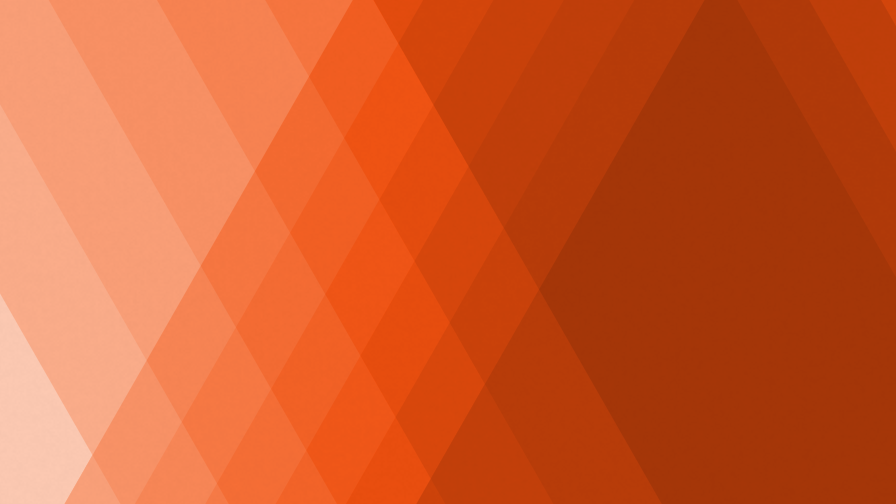
This background is drawn by a Shadertoy shader. Its source:

```glsl
// Overlapping translucent diagonal bands, running from pale peach to burnt orange.
// Two families of slanted edges each add to a tone, which a colour ramp then
// turns into paint; a fine value noise gives the paper grain.

#define SLANT 0.572         // horizontal run of an edge per unit of height
#define FALL_START -0.333   // first falling edge, measured along the top
#define FALL_GAP 0.2148
#define RISE_START 0.700    // first rising edge, measured along the top
#define RISE_GAP 0.1396
#define LIFT_START 1.463    // falling edges that lighten the right corner
#define LIFT_GAP 0.1425
#define RISE_TONE 0.85
#define GRAIN_SCALE 260.0
#define GRAIN_AMOUNT 0.022

float hash(vec2 p) {
    return fract(sin(dot(p, vec2(127.1, 311.7))) * 43758.547);
}

float valueNoise(vec2 p) {
    vec2 cell = floor(p), f = fract(p);
    f = f * f * (3.0 - 2.0 * f);
    float low = mix(hash(cell), hash(cell + vec2(1, 0)), f.x);
    float high = mix(hash(cell + vec2(0, 1)), hash(cell + vec2(1, 1)), f.x);
    return mix(low, high, f.y);
}

// Smooth coverage of everything to the right of an edge
float past(float coord, float edge) {
    float soft = 0.8 / iResolution.y;
    return smoothstep(-soft, soft, coord - edge);
}

// Colour ramp over the accumulated tone
vec3 paint(float tone) {
    vec3 cream  = vec3(0.980, 0.780, 0.690);
    vec3 peach  = vec3(0.975, 0.670, 0.535);
    vec3 coral  = vec3(0.960, 0.455, 0.245);
    vec3 orange = vec3(0.930, 0.312, 0.060);
    vec3 rust   = vec3(0.800, 0.260, 0.040);
    vec3 umber  = vec3(0.642, 0.210, 0.032);
    vec3 c = mix(cream, peach, clamp(tone, 0.0, 1.0));
    c = mix(c, coral, clamp((tone - 1.0) / 4.0, 0.0, 1.0));
    c = mix(c, orange, clamp((tone - 5.0) / 3.0, 0.0, 1.0));
    c = mix(c, rust, clamp((tone - 8.0) / 2.0, 0.0, 1.0));
    return mix(c, umber, clamp((tone - 10.0) / 3.85, 0.0, 1.0));
}

void mainImage(out vec4 fragColor, in vec2 fragCoord) {
    vec2 p = fragCoord / iResolution.y;
    float falling = p.x - SLANT * (1.0 - p.y);
    float rising  = p.x + SLANT * (1.0 - p.y);

    // Six edges of each family darken; the outermost ones count for more
    float tone = 0.0;
    for (int i = 0; i < 6; i++) {
        float n = float(i);
        float fallTone = i == 5 ? 1.8 : 1.0;
        float riseTone = i == 0 ? 1.9 : i == 5 ? 1.7 : RISE_TONE;
        tone += fallTone * past(falling, FALL_START + n * FALL_GAP);
        tone += riseTone * past(rising, RISE_START + n * RISE_GAP);
    }

    // Lighter bands in the upper right corner
    for (int i = 0; i < 3; i++) {
        float n = float(i);
        tone -= (1.1 + 0.3 * n) * past(falling, LIFT_START + n * LIFT_GAP);
    }

    // Paper grain
    float grain = 0.6 * valueNoise(p * GRAIN_SCALE)
                + 0.4 * valueNoise(p * GRAIN_SCALE * 0.4) - 0.5;
    vec3 color = paint(tone) * (1.0 + GRAIN_AMOUNT * grain);
    fragColor = vec4(color, 1.0);
}
```
